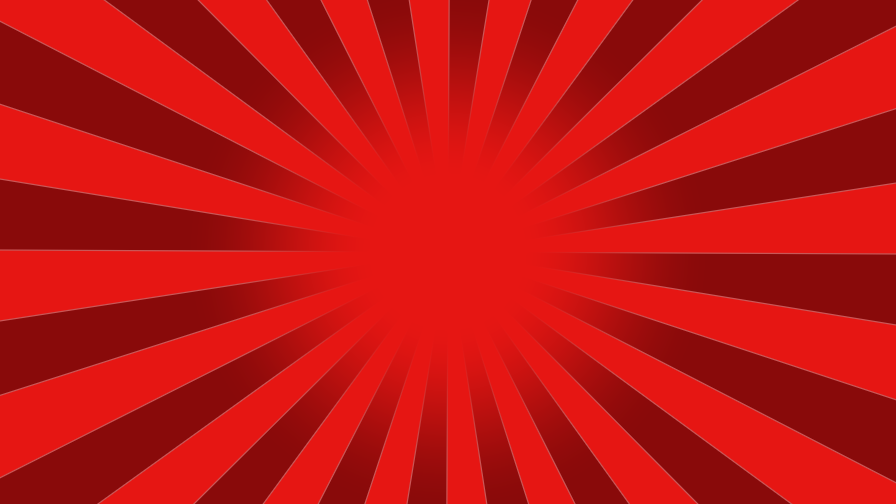
Give the GLSL for this background, as a WebGL 2 fragment shader.

```glsl
#version 300 es
precision highp float;
// A red sunburst: equal angular sectors alternate bright and dark around the centre.
// Each sector edge is a signed distance to a radial line, traced by a thin pale line,
// and a round glow dissolves the dark rays and their outlines towards the middle.

uniform vec2 u_resolution;
out vec4 fragColor;

const float PI = 3.14159265;
const float RAY_PAIRS = 20.0;
const float TILT = 0.0044;             // clockwise turn of the burst, in radians
const float LINE_HALF_WIDTH = 0.0012;  // in canvas heights

const vec3 BRIGHT_RED = vec3(0.902, 0.086, 0.075);
const vec3 DARK_RED = vec3(0.537, 0.039, 0.039);
const vec3 LINE_PINK = vec3(0.79, 0.34, 0.34);

// Signed distance to the nearest ray edge, positive inside dark rays.
float rayDistance(vec2 p, float pairs, float tilt) {
    float sector = PI / pairs;
    float turn = (atan(p.x, p.y) - tilt) / sector;
    float edge = floor(turn + 0.5);
    float side = 1.0 - 2.0 * mod(edge, 2.0);
    return side * length(p) * sin((turn - edge) * sector);
}

// Share of a pixel that lies on the positive side of an edge.
float coverage(float dist, float pixel) {
    return clamp(0.5 + dist / pixel, 0.0, 1.0);
}

// Share of a pixel covered by a line centred on an edge.
float lineCoverage(float dist, float halfWidth, float pixel) {
    return coverage(dist + halfWidth, pixel) - coverage(dist - halfWidth, pixel);
}

void main() {
    float pixel = 1.0 / u_resolution.y;
    vec2 p = (gl_FragCoord.xy - 0.5 * u_resolution) * pixel;
    float radius = length(p);
    float edgeDist = rayDistance(p, RAY_PAIRS, TILT);

    // Dark rays emerge gradually from the central glow.
    float shade = smoothstep(0.139, 0.528, radius);
    vec3 color = mix(BRIGHT_RED, DARK_RED, shade * coverage(edgeDist, pixel));

    // Thin outlines fade in away from the centre.
    float outline = lineCoverage(edgeDist, LINE_HALF_WIDTH, pixel);
    color = mix(color, LINE_PINK, outline * smoothstep(0.16, 0.46, radius));

    fragColor = vec4(color, 1.0);
}
```
